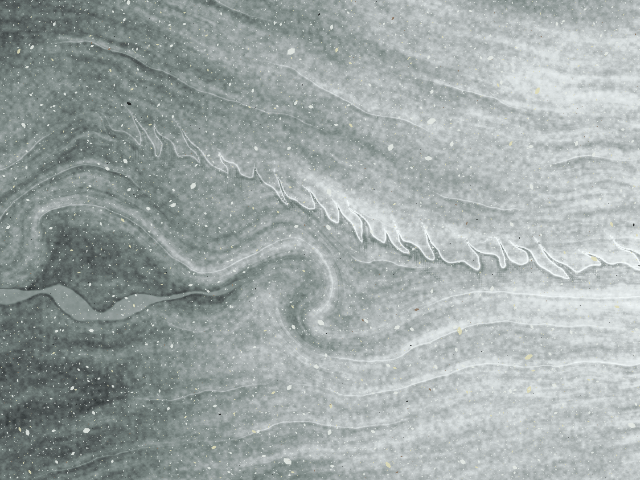
Write a Shadertoy shader that draws this texture.

```glsl
// Grey marbled stone: streaks follow a folded flow height, crossed by pale veins,
// a smooth ribbon and a scalloped frost seam, then sprinkled with angular chips.
// Light grows toward the right edge; all lengths are in canvas heights.

#define BASE_TONE 0.575
#define RIGHT_LIGHT 0.16
#define BAND_CONTRAST 0.30
#define STREAK_CONTRAST 0.25
#define GRAIN_CONTRAST 0.25
#define VEIN_COUNT 9
#define VEIN_WIDTH 0.0014
#define LOBE_DEPTH 0.085
#define LOBE_FREQUENCY 52.0
#define CHIP_LAYERS 5
#define CHIP_DENSITY 0.27

// Integer hash and value noise
float hash(vec2 cell) {
    uvec2 u = uvec2(ivec2(floor(cell)));
    uint h = u.x * 1597334677u ^ u.y * 3812015801u;
    h = (h ^ (h >> 15)) * 2246822519u;
    h = (h ^ (h >> 13)) * 3266489917u;
    return float((h ^ (h >> 16)) >> 8) / 16777216.0;
}

float noise(vec2 p) {
    vec2 i = floor(p), f = fract(p);
    f = f * f * (3.0 - 2.0 * f);
    return mix(mix(hash(i), hash(i + vec2(1, 0)), f.x),
               mix(hash(i + vec2(0, 1)), hash(i + vec2(1, 1)), f.x), f.y);
}

float fbm(vec2 p) {
    float sum = 0.0, amp = 0.5;
    for (int i = 0; i < 4; i++) {
        sum += amp * noise(p);
        p = mat2(1.9, 0.25, -0.25, 2.1) * p + 17.3;
        amp *= 0.5;
    }
    return sum / 0.9375;
}

vec2 drift(vec2 p) { return vec2(fbm(p), fbm(p + 40.0)) - 0.5; }

float bell(float x, float width) { x /= width; return exp(-x * x); }

mat2 rotation(float a) { return mat2(cos(a), sin(a), -sin(a), cos(a)); }

// Distance, in canvas heights, to the zero line of a field
float fieldDistance(float f) {
    return f / max(length(vec2(dFdx(f), dFdy(f))) * iResolution.y, 0.05);
}

vec2 swirl(vec2 p, vec2 centre, float radius, float angle) {
    vec2 d = p - centre;
    return centre + rotation(angle * bell(length(d), radius)) * d;
}

// Height measured across the layers: bent by the folds and the upper slope
float flowHeight(vec2 p) {
    float fold = 0.17 * bell(p.x - 0.2, 0.17) + 0.09 * bell(p.x - 0.59, 0.09)
               - 0.06 * bell(p.x - 0.79, 0.12) + 0.04 * smoothstep(0.8, 1.3, p.x) - 0.02;
    float slope = mix(0.18, -0.17, smoothstep(0.0, 1.2, p.x));
    float rise = 0.16 * (p.x - 0.6);
    return p.y - fold * bell(p.y - 0.42 - fold, 0.18)
               - slope * smoothstep(-0.28, 0.02, p.y - 0.72 - slope)
               - rise * smoothstep(0.32, 0.08, p.y);
}

// Scattered angular chips: colour in rgb, coverage in a
vec4 chips(vec2 p, float cells, float seed, float density) {
    vec2 g = p * cells, id = floor(g) + seed * 71.0;
    float kind = hash(id + 31.0), size = hash(id + 57.0);
    vec2 d = fract(g) - 0.3 - 0.4 * vec2(hash(id + 11.0), hash(id + 23.0));
    d = rotation(6.28 * hash(id + 97.0)) * d * vec2(1.0, 0.9 + kind);
    float shape = max(max(abs(d.x), abs(d.y)), abs(d.x + 0.7 * d.y));
    float radius = mix(0.03, 0.12, size * size);
    float soft = 0.6 * cells / iResolution.y;
    float present = step(hash(id + 83.0), density);
    vec3 colour = mix(vec3(0.90, 0.92, 0.90), vec3(0.87, 0.86, 0.72), step(0.75, kind));
    colour = mix(colour, vec3(0.55, 0.46, 0.38), step(0.96, kind));
    colour = mix(colour, vec3(0.10, 0.11, 0.11), step(0.985, kind));
    return vec4(colour, present * smoothstep(radius + soft, radius - soft, shape));
}

void mainImage(out vec4 fragColor, in vec2 fragCoord) {
    vec2 p = fragCoord / iResolution.y;

    // Folded flow
    vec2 w = swirl(p, vec2(0.63, 0.38), 0.10, 1.8);
    w = swirl(w, vec2(0.06, 0.50), 0.09, -0.8);
    w += 0.05 * drift(p * 4.0) + 0.022 * drift(p * 13.0 + 9.0);
    float s = flowHeight(w);

    // Broad lights, dark corners and clouds
    vec2 glow = (p - vec2(1.40, 0.45)) / vec2(0.50, 0.30);
    float tone = BASE_TONE + RIGHT_LIGHT * smoothstep(0.2, 1.2, p.x) + 0.15 * exp(-dot(glow, glow));
    tone -= 0.14 * bell(length(p - vec2(0.0, 1.0)), 0.32);
    tone -= 0.16 * bell(length(p - vec2(0.08, 0.18)), 0.36);
    tone += 0.16 * (fbm(w * vec2(3.0, 6.0) + 5.0) - 0.5);

    // Layer bands, fine streaks and grain
    tone += BAND_CONTRAST * (fbm(vec2(w.x * 1.6, s * 13.0)) - 0.5);
    tone += STREAK_CONTRAST * (fbm(vec2(w.x * 9.0, s * 75.0)) - 0.5) * (0.3 + noise(p * 5.0));
    tone += GRAIN_CONTRAST * (fbm(p * 130.0) - 0.5);

    // Pale ribbon with a dark hollow beneath, and a ragged lower ribbon
    float leftward = smoothstep(1.0, 0.6, p.x);
    tone += leftward * (0.11 * bell(s - 0.42, 0.026) - 0.10 * bell(s - 0.35, 0.03));
    float lower = w.y - 0.375 - 0.018 * cos(w.x * 15.0) - 0.03 * (noise(w * 9.0) - 0.5);
    float ribbon = abs(lower) - 0.028 * noise(w * 14.0 + 3.0) * smoothstep(0.54, 0.38, w.x);
    float ribbonFade = smoothstep(0.54, 0.44, w.x);
    tone = mix(tone, 0.65, 0.65 * ribbonFade * smoothstep(0.002, -0.002, ribbon));
    tone -= 0.08 * bell(ribbon - 0.003, 0.003) * ribbonFade;

    // Thin broken veins along the layers
    for (int i = 0; i < VEIN_COUNT; i++) {
        float k = float(i);
        float level = 0.10 + 0.105 * k + 0.05 * (fbm(vec2(w.x * 5.0, k * 9.0)) - 0.5);
        float d = fieldDistance(s - level);
        float broken = smoothstep(0.35, 0.75, noise(vec2(w.x * 5.0 + 30.0, k * 7.0)));
        tone += broken * (0.12 * bell(d, VEIN_WIDTH) + 0.06 * bell(d - 0.007, 0.008)
                          - 0.06 * bell(d + 0.005, 0.004));
    }

    // Frost seam: round lobes split by clefts, with a bright rim and dark outer edge
    float rightward = smoothstep(0.40, 0.80, p.x);
    vec2 q = p + 0.035 * drift(p * 11.0 + 7.0) + 0.02 * (noise(p * 30.0) - 0.5);
    float above = q.y - mix(0.76, 0.465, smoothstep(0.1, 1.05, p.x));
    float phase = (q.x + 0.9 * above) * LOBE_FREQUENCY + 3.5 * noise(q * 9.0);
    float scallop = pow(sin(phase) * sin(phase) + 0.015, 0.25);
    float depth = LOBE_DEPTH * (0.35 + noise(vec2(phase * 0.45, 4.0)));
    float d = fieldDistance(above + depth * (scallop - 0.6));
    float seam = smoothstep(0.14, 0.32, p.x) * smoothstep(0.12, 0.03, abs(above));
    float inside = smoothstep(-0.001, 0.001, d);
    tone += seam * inside * (mix(0.01, 0.05, rightward)
                             + mix(0.03, 0.12, rightward) * exp(-max(d, 0.0) / 0.006));
    tone += seam * mix(0.14, 0.20, rightward) * bell(d - 0.001, 0.0018);
    tone -= seam * mix(0.07, 0.12, rightward) * bell(d + 0.004, 0.003);

    // Soft highlight shoulder, then green-grey shadows to cool pale lights
    tone -= 0.5 * max(tone - 0.86, 0.0);
    tone = clamp(tone, 0.20, 0.97);
    float green = bell(tone - 0.50, 0.14);
    vec3 colour = vec3(tone) + mix(vec3(-0.018, 0.006, 0.008), vec3(-0.032, 0.016, 0.004), green);

    // Chips, from few large to many small
    for (int i = 0; i < CHIP_LAYERS; i++) {
        float k = float(i);
        vec4 chip = chips(p, 14.0 * pow(1.7, k), k + 1.0, CHIP_DENSITY + 0.03 * k);
        colour = mix(colour, chip.rgb, 0.9 * chip.a);
    }
    fragColor = vec4(clamp(colour, 0.0, 1.0), 1.0);
}
```
